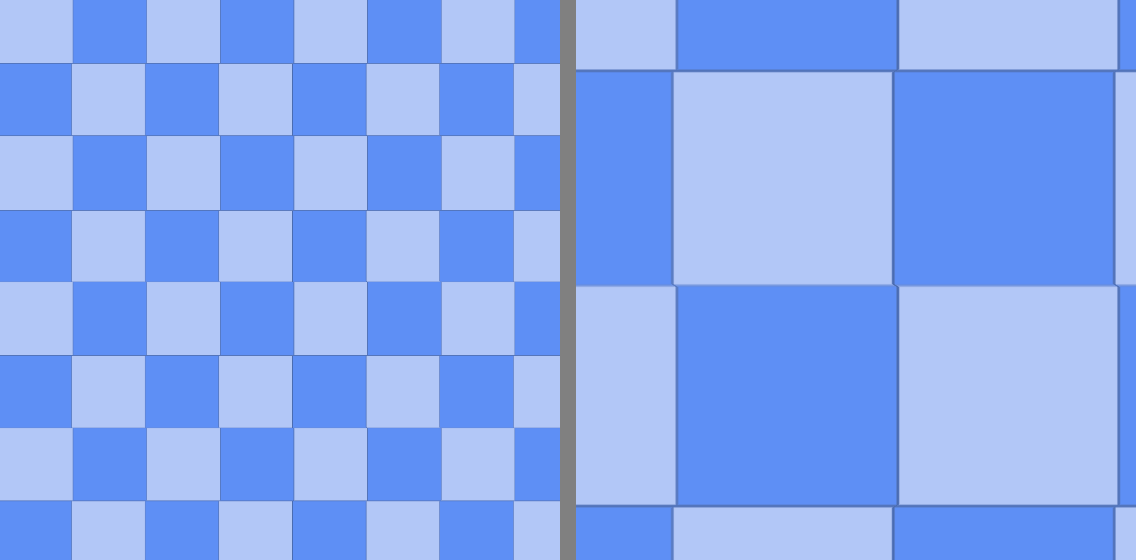
Left: the whole. Right: its middle third, enlarged.
Write a three.js fragment shader that draws this pattern.

```glsl
varying vec2 vUv;

// Colours
const vec3 PALE = vec3(0.70, 0.78, 0.97);
const vec3 BLUE = vec3(0.37, 0.56, 0.96);
const vec3 SEAM = vec3(0.29, 0.42, 0.69);

// Layout, in canvas widths
const vec2 PITCH = vec2(0.1315, 0.1304);
const float FIRST_ROW_SEAM = 0.1055;
const float FIRST_SEAM_BLUE_START = 0.1277;
const float FIRST_SEAM_PALE_START = 0.1304;
const float ROW_SAG = 0.0026;

// Seams
const float SOFTNESS = 0.0012;
const float SEAM_HALF_WIDTH = 0.0008;
const float FAINT_SEAM = 0.3;
const float ROW_SEAM = 0.85;

float nearestSeam(float position, float first, float pitch) {
  return max(floor((position - first) / pitch + 0.5), 0.0);
}

// Alternates between +1 and -1 from cell to cell, blending across the seam
float alternate(float seam, float offset) {
  float parity = 1.0 - 2.0 * mod(seam, 2.0);
  return parity * (1.0 - 2.0 * smoothstep(-SOFTNESS, SOFTNESS, offset));
}

float seamLine(float offset) {
  return 1.0 - smoothstep(SEAM_HALF_WIDTH - 0.5 * SOFTNESS,
                          SEAM_HALF_WIDTH + 0.5 * SOFTNESS, abs(offset));
}

// Even seams sag slightly around the fifth one
float rowSag(float seam) {
  float even = 1.0 - mod(seam, 2.0);
  return ROW_SAG * even * max(0.0, 1.0 - abs(seam - 4.0) / 3.0);
}

// Odd seams in the lower half are faint
float rowStrength(float seam) {
  float faint = mod(seam, 2.0) * step(seam, 3.5);
  return mix(ROW_SEAM, FAINT_SEAM, faint);
}

// Column seams darken and fade in a slow wave
float columnStrength(float seam) {
  return 0.75 + 0.25 * cos(1.309 * (seam - 3.2));
}

void main() {
  // Rows
  float row = nearestSeam(vUv.y, FIRST_ROW_SEAM, PITCH.y);
  float rowOffset = vUv.y - FIRST_ROW_SEAM - row * PITCH.y + rowSag(row);
  float rowSign = alternate(row, rowOffset);

  // Columns, shifted sideways on every other row
  float firstColumn = mix(FIRST_SEAM_PALE_START, FIRST_SEAM_BLUE_START,
                          0.5 + 0.5 * rowSign);
  float column = nearestSeam(vUv.x, firstColumn, PITCH.x);
  float columnOffset = vUv.x - firstColumn - column * PITCH.x;
  float columnSign = alternate(column, columnOffset);

  // Checks with seams on top
  vec3 color = mix(PALE, BLUE, 0.5 + 0.5 * rowSign * columnSign);
  float seam = max(seamLine(rowOffset) * rowStrength(row),
                   seamLine(columnOffset) * columnStrength(column));
  gl_FragColor = vec4(mix(color, SEAM, seam), 1.0);
}
```
